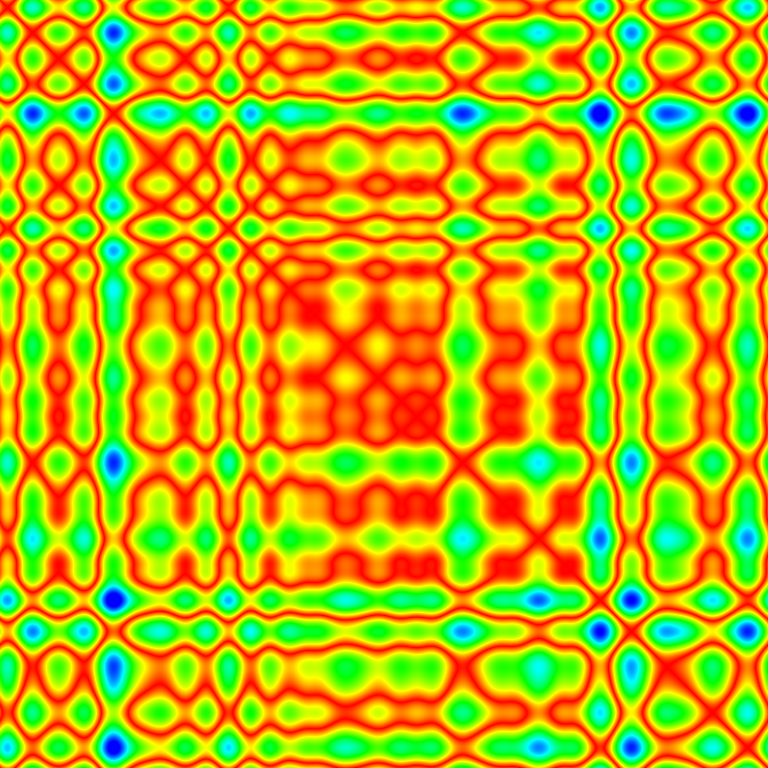
A Shadertoy shader for this pattern:

```glsl
// Recurrence plot of an irregular 1D signal, mirrored about the falling diagonal.
// The signal is a band of sine waves with hashed phases; each point shows the
// distance between the signal at its column and at its row as a rainbow hue.

const int   WAVES      = 24;     // highest number of cycles across the canvas
const float BAND_MID   = 10.0;   // strongest number of cycles
const float BAND_WIDTH = 9.0;    // spread of the band around it
const float SEED       = 3.7;    // selects another signal
const float HUE_SPREAD = 0.153;  // hue turns per standard deviation of the signal
const float HUE_MAX    = 0.6667; // blue, the largest distance
const float TAU        = 6.2831853;

float hash(float n) {
    return fract(sin(n * 127.1 + SEED * 311.7) * 43758.5453);
}

// Signal of unit variance, evaluated for two positions at once
vec2 signal(vec2 p) {
    vec2 sum = vec2(0.0);
    float power = 0.0;
    for (int i = 1; i <= WAVES; i++) {
        float cycles = float(i);
        float offset = (cycles - BAND_MID) / BAND_WIDTH;
        float amplitude = exp(-offset * offset);
        sum += amplitude * sin(TAU * (cycles * p + hash(cycles)));
        power += 0.5 * amplitude * amplitude;
    }
    return sum / sqrt(power);
}

// Fully saturated hue: 0 red, 1/3 green, 2/3 blue
vec3 rainbow(float hue) {
    vec3 ramp = abs(fract(hue + vec3(0.0, 2.0, 1.0) / 3.0) * 6.0 - 3.0);
    return clamp(ramp - 1.0, 0.0, 1.0);
}

void mainImage(out vec4 fragColor, in vec2 fragCoord) {
    vec2 uv = fragCoord / iResolution.xy;

    // Rows run downwards, so zero distance lies on the falling diagonal
    vec2 value = signal(vec2(uv.x, 1.0 - uv.y));
    float separation = abs(value.x - value.y);

    fragColor = vec4(rainbow(min(separation * HUE_SPREAD, HUE_MAX)), 1.0);
}
```
